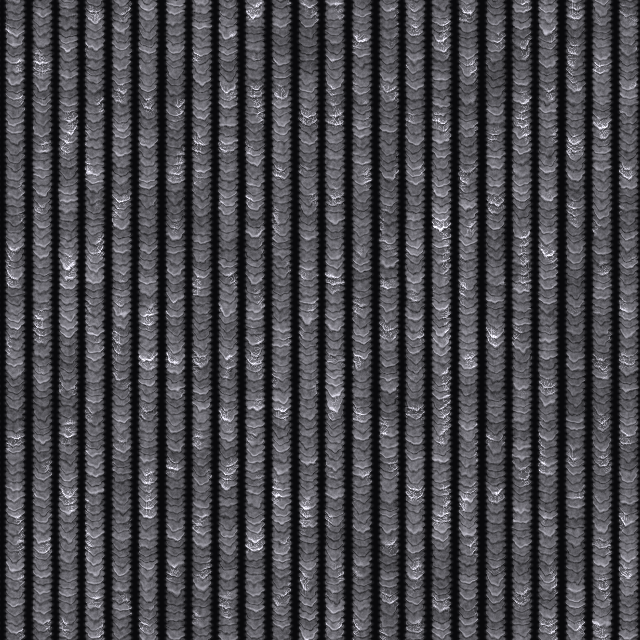
A Shadertoy shader for this texture:

```glsl
// Upright rows of dark grey metal bars built from overlapping weld beads, with black gaps between.

#define COLUMNS 24.0      // bars across
#define BEADS 72.0        // overlapping beads down each bar
#define TEETH 108.0       // small scallops down each side
#define AXIS 0.57         // bar centre within its cell
#define HALF_WIDTH 0.36   // half the bar width, in cells
#define GLINT 0.42        // strength of the worn highlights
#define GAP_COLOR vec3(0.035, 0.035, 0.045)
#define METAL_TINT vec3(0.99, 0.98, 1.04)

const float PI = 3.14159;

float hash(vec2 p) {
    vec3 q = fract(p.xyx * 0.1031);
    q += dot(q, q.yzx + 33.33);
    return fract((q.x + q.y) * q.z);
}

vec2 gradientAt(vec2 cell) {
    float angle = 2.0 * PI * hash(cell);
    return vec2(cos(angle), sin(angle));
}

// Gradient noise, about -0.7 to 0.7
float noise(vec2 p) {
    vec2 i = floor(p), f = p - i;
    vec2 w = f * f * f * (f * (f * 6.0 - 15.0) + 10.0);
    vec2 e = vec2(1.0, 0.0);
    float low = mix(dot(gradientAt(i), f), dot(gradientAt(i + e), f - e), w.x);
    float high = mix(dot(gradientAt(i + e.yx), f - e.yx),
                     dot(gradientAt(i + e.xx), f - e.xx), w.x);
    return mix(low, high, w.y);
}

float fbm(vec2 p) {
    float sum = 0.0, amp = 0.6;
    for (int i = 0; i < 3; i++) {
        sum += amp * noise(p);
        p = p * 2.03 + 17.3;
        amp *= 0.6;
    }
    return sum;
}

void mainImage(out vec4 fragColor, in vec2 fragCoord) {
    vec2 uv = fragCoord / iResolution.xy;
    float pixel = COLUMNS / iResolution.x;

    // Column cell; u runs across the bar
    float x = uv.x * COLUMNS - AXIS + 0.5;
    float column = floor(x);
    float seed = hash(vec2(column, 4.0));
    float u = x - column - 0.5 + 0.04 * (seed - 0.5);

    // Scalloped outline, deeper on the right
    float side = step(0.0, u);
    float tooth = abs(sin(PI * (uv.y * TEETH + seed + 0.4 * side)));
    float edge = HALF_WIDTH + mix(0.03, 0.055, side) * (tooth - 0.65)
               + 0.04 * noise(vec2(column * 7.3 + side * 3.1, uv.y * 60.0));
    float outside = abs(u) - edge;
    float bar = 1.0 - smoothstep(-pixel * 0.8, pixel * 0.8, outside);
    float s = clamp(u / edge, -1.0, 1.0);

    // Bowed beads with uneven spacing
    float bow = 0.7 + 0.9 * noise(vec2(column * 5.3, uv.y * 14.0));
    float t = uv.y * BEADS + 10.0 * seed - bow * s * s
            + 0.8 * noise(vec2(column * 3.7, uv.y * 26.0))
            + 0.35 * noise(vec2(s * 1.8 + column * 9.0, uv.y * 70.0));
    float bead = floor(t), f = t - bead;
    float tone = hash(vec2(bead, column + 40.0));
    float crease = 1.0 - smoothstep(0.0, 0.2, min(f, 1.0 - f));
    float crest = smoothstep(0.05, 0.2, f) * (1.0 - smoothstep(0.2, 0.45, f));

    // Mottling and scattered worn glints
    vec2 grain = vec2(u * 6.0 + column * 13.0, uv.y * COLUMNS * 6.0);
    float mottle = fbm(grain);
    float wear = smoothstep(0.08, 0.42, noise(vec2(column * 3.7 + u * 1.5, uv.y * 24.0 + 50.0)));
    float ridge = 1.0 - smoothstep(0.02, 0.14, abs(noise(grain * 1.3 + 31.0)));
    float glint = wear * (0.6 * ridge + 0.6 * crest) + 0.25 * crest * step(0.75, tone);

    // Round shading across the bar, with broad dimming
    float light = 0.415 + 0.13 * (tone - 0.5) + 0.2 * mottle
                + 0.07 * crest - 0.13 * crease + GLINT * glint;
    float roundness = sqrt(1.0 - 0.87 * s * s * s * s) * (1.0 - 0.06 * s);
    float sideBand = smoothstep(0.68, 0.88, abs(s));
    light *= roundness * mix(1.0, 0.7 + 0.45 * tooth, sideBand);
    light *= 1.0 + 0.2 * noise(uv * 5.0 + 3.0) + 0.1 * (seed - 0.5);

    // Faint lower teeth receding into the gap
    float recess = 1.0 - smoothstep(0.0, 0.1, outside);
    vec3 gap = GAP_COLOR + 0.07 * tooth * recess;

    vec3 color = mix(gap, METAL_TINT * max(light, 0.04), bar);
    fragColor = vec4(clamp(color, 0.0, 1.0), 1.0);
}
```
